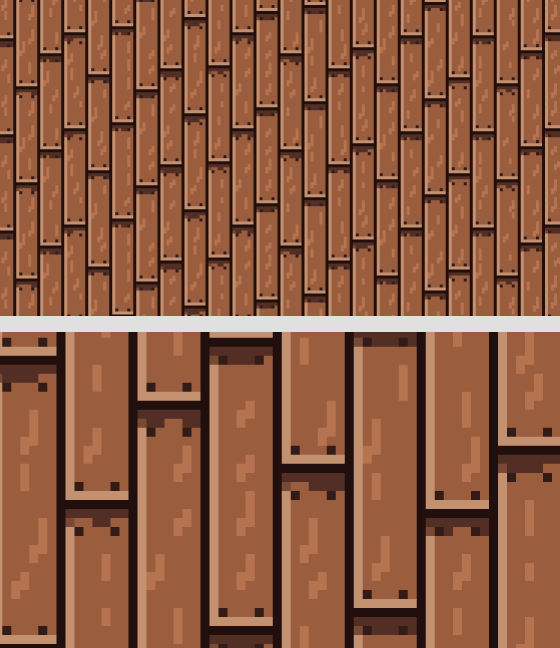
Top: the whole. Bottom: its middle third, enlarged.
A WebGL 2 fragment shader for this texture:

```glsl
#version 300 es
precision highp float;

uniform vec2 u_resolution;
out vec4 fragColor;

#define CELLS_TALL 105.2
#define GRID_SHIFT vec2(3.6, 0.3)
#define PLANK_WIDTH 8.0
#define PLANK_LENGTH 32.0
#define STREAKS 4
#define SHADOW_WEAR 0.42
#define SAMPLES 4

const vec3 WOOD = vec3(0.605, 0.365, 0.245);
const vec3 STREAK = vec3(0.71, 0.45, 0.315);
const vec3 BEVEL = vec3(0.77, 0.57, 0.44);
const vec3 GAP = vec3(0.13, 0.06, 0.05);
const vec3 NAIL = vec3(0.20, 0.11, 0.09);
const vec3 SHADOW = vec3(0.32, 0.18, 0.14);
const vec3 SHADED_BEVEL = vec3(0.47, 0.29, 0.20);

// Stagger of the end joints, in cells, for each column
const int JOINT[24] = int[24](
    13, 29, 18, 11, 25, 9, 30, 23, 6, 22, 11, 4,
    18, 2, 23, 16, 28, 12, 1, 26, 12, 28, 17, 11);

float hash(vec2 p) {
    vec3 q = fract(vec3(p.xyx) * 0.1031);
    q += dot(q, q.yzx + 33.33);
    return fract((q.x + q.y) * q.z);
}

bool inRun(vec2 cell, float x, float top, float len) {
    return cell.x == x && cell.y >= top && cell.y < top + len;
}

// Short vertical grain marks, some with a stepped neighbour
bool onStreak(vec2 cell, float column) {
    for (int i = 0; i < STREAKS; i++) {
        vec2 seed = vec2(column * 7.0 + 3.0, float(i) * 5.0 + 1.0);
        float x = 3.0 + floor(hash(seed) * 4.0);
        float top = 5.0 + float(i) * 6.0 + floor(hash(seed + 11.0) * 3.0);
        float len = 2.0 + floor(hash(seed + 23.0) * 3.0);
        if (inRun(cell, x, top, len)) return true;
        bool paired = hash(seed + 37.0) < 0.65;
        if (paired && inRun(cell, x - 1.0, top + len - 1.0, 2.0)) return true;
    }
    return false;
}

vec3 plankColor(vec2 cell, float column) {
    // Gaps between columns and at plank ends
    if (cell.x < 1.0 || cell.y < 1.0) return GAP;

    // Lit lower edge, then the nails at both ends
    if (cell.y == PLANK_LENGTH - 1.0) return BEVEL;
    float nailRow = 2.0 + step(0.6, hash(vec2(column, 91.0)));
    bool nailColumn = cell.x == 2.0 || cell.x == 6.0;
    if (nailColumn && (cell.y == nailRow || cell.y == PLANK_LENGTH - 2.0)) return NAIL;

    // Ragged shadow cast below the joint
    if (cell.y == 1.0) return SHADOW;
    if (cell.y == 2.0) {
        if (cell.x == 1.0) return SHADED_BEVEL;
        if (hash(vec2(column * 9.0, floor(cell.x * 0.5) + 50.0)) < SHADOW_WEAR) return SHADOW;
    }

    // Lit left edge and grain
    if (cell.x == 1.0) return BEVEL;
    return onStreak(cell, column) ? STREAK : WOOD;
}

vec3 floorColor(vec2 p) {
    vec2 grid = vec2(p.x, 1.0 - p.y) * CELLS_TALL + GRID_SHIFT;
    float column = floor(grid.x / PLANK_WIDTH);
    grid.y -= float(JOINT[int(mod(column, 24.0))]);
    vec2 cell = floor(mod(grid, vec2(PLANK_WIDTH, PLANK_LENGTH)));
    return plankColor(cell, column);
}

void main() {
    // Average a regular set of samples to smooth the edges
    vec3 sum = vec3(0.0);
    for (int j = 0; j < SAMPLES; j++) {
        for (int i = 0; i < SAMPLES; i++) {
            vec2 offset = (vec2(i, j) + 0.5) / float(SAMPLES) - 0.5;
            sum += floorColor((gl_FragCoord.xy + offset) / u_resolution.y);
        }
    }
    fragColor = vec4(sum / float(SAMPLES * SAMPLES), 1.0);
}
```
